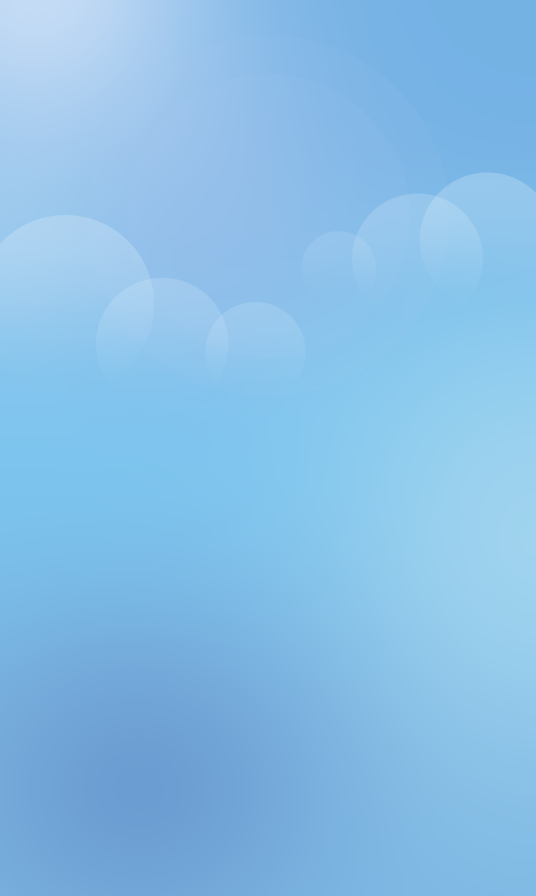
A Shadertoy shader for this background:

```glsl
float glow(vec2 p, vec2 centre, vec2 spread) {
    vec2 d = (p - centre) / spread;
    return exp(-dot(d, d));
}

float disc(vec2 p, vec2 centre, float radius) {
    float soft = 0.75 / iResolution.y;
    return 1.0 - smoothstep(-soft, soft, length(p - centre) - radius);
}

vec3 skyColour(vec2 p) {
    // Vertical base gradient
    vec3 sky = mix(vec3(0.49, 0.72, 0.89), vec3(0.48, 0.77, 0.935), smoothstep(0.15, 0.5, p.y));
    sky = mix(sky, vec3(0.455, 0.695, 0.895), smoothstep(0.52, 0.88, p.y));

    // Broad patches of haze and shade
    sky = mix(sky, vec3(0.62, 0.80, 0.93), 0.75 * glow(p, vec2(0.0, 0.75), vec2(0.20, 0.17)));
    sky = mix(sky, vec3(0.55, 0.73, 0.91), 0.85 * glow(p, vec2(0.24, 0.77), vec2(0.16, 0.18)));
    sky = mix(sky, vec3(0.63, 0.83, 0.935), 0.95 * glow(p, vec2(0.60, 0.40), vec2(0.24, 0.27)));
    sky = mix(sky, vec3(0.42, 0.61, 0.82), 0.95 * glow(p, vec2(0.155, 0.12), vec2(0.20, 0.18)));

    // Bright light in the upper left corner
    return mix(sky, vec3(0.79, 0.87, 0.965), 0.95 * glow(p, vec2(0.04, 1.02), vec2(0.20, 0.20)));
}

void mainImage(out vec4 fragColor, in vec2 fragCoord) {
    vec2 p = fragCoord / iResolution.y;
    vec3 colour = skyColour(p);

    // Two faint concentric halos
    for (int i = 0; i < 2; i++) {
        float radius = 0.202 - 0.044 * float(i);
        colour = mix(colour, vec3(0.74, 0.81, 0.94), 0.055 * disc(p, vec2(0.2995, 0.759), radius));
    }

    // Cloud puffs: centre, radius, opacity at the crown
    vec4 puffs[6] = vec4[6](
        vec4(0.073, 0.661, 0.099, 0.23), vec4(0.181, 0.616, 0.074, 0.17),
        vec4(0.285, 0.607, 0.056, 0.15), vec4(0.378, 0.700, 0.042, 0.11),
        vec4(0.466, 0.711, 0.073, 0.19), vec4(0.544, 0.732, 0.0755, 0.23));
    for (int i = 0; i < 6; i++) {
        vec4 puff = puffs[i];
        float height = (p.y - puff.y) / puff.z;
        float fade = smoothstep(-1.0, 0.9, height);
        colour = mix(colour, vec3(0.95, 0.98, 1.0), puff.w * fade * disc(p, puff.xy, puff.z));
    }

    fragColor = vec4(colour, 1.0);
}
```
